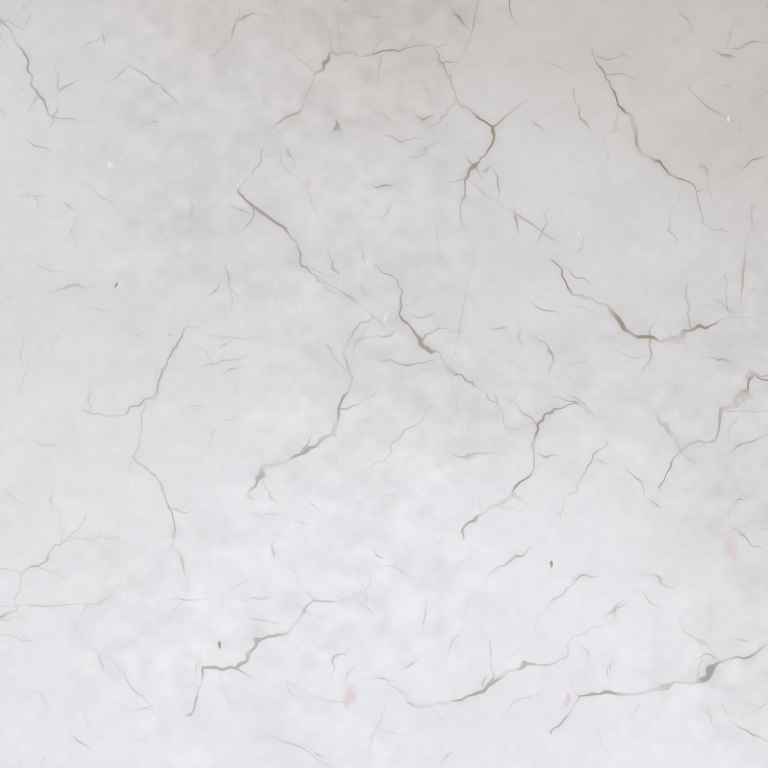
This texture is drawn by a WebGL 1 fragment shader. Its source:

```glsl
precision highp float;
// Draws worn pale plaster with branching cracks, hairlines and small stains.
uniform vec2 u_resolution;

const vec3 BRIGHT = vec3(0.908, 0.906, 0.921);
const vec3 MIDTONE = vec3(0.837, 0.828, 0.835);
const vec3 SHADE = vec3(0.772, 0.756, 0.738);
const float STEP_LENGTH = 0.040;
const float SOFTNESS = 0.0011;

float hash(vec2 p) { return fract(sin(dot(p, vec2(127.1, 311.7))) * 43758.5453); }
vec2 hash2(vec2 p) { return vec2(hash(p), hash(p + 37.3)); }
vec2 heading(float angle) { return vec2(cos(angle), sin(angle)); }

float noise(vec2 p) {
  vec2 i = floor(p), f = fract(p);
  f = f * f * (3.0 - 2.0 * f);
  return mix(mix(hash(i), hash(i + vec2(1.0, 0.0)), f.x),
             mix(hash(i + vec2(0.0, 1.0)), hash(i + 1.0), f.x), f.y);
}
vec2 wobble(vec2 p) { return vec2(noise(p), noise(p + 50.0)) - 0.5; }

// Layered noise centred on zero
float fbm(vec2 p) {
  float sum = -0.47, gain = 0.5;
  for (int i = 0; i < 4; i++) {
    sum += gain * noise(p);
    p = p * 2.03 + 17.1;
    gain *= 0.5;
  }
  return sum;
}

// Soft segment with a dusty halo; half width runs from w0 to w1
float stroke(vec2 p, vec2 a, vec2 b, float w0, float w1, float pixel) {
  vec2 d = b - a;
  float t = clamp(dot(p - a, d) / dot(d, d), 0.0, 1.0);
  float w = mix(w0, w1, t), blur = max(pixel, SOFTNESS);
  float gap = length(p - a - d * t);
  float core = min(1.0, w / blur + 0.1) * (1.0 - smoothstep(w - 0.5 * blur, w + blur, gap));
  return max(core, 0.20 * exp(-gap / (3.0 * w)));
}

// A wandering crack that tapers and throws off side branches
float crack(vec2 p, vec2 a, float angle, float width, float seed, float pixel) {
  float cover = 0.0;
  for (int i = 0; i < 7; i++) {
    float k = float(i);
    vec2 r = hash2(vec2(seed, k + 3.0));
    float turn = angle + (r.x - 0.5) * 1.7;
    vec2 b = a + heading(turn) * STEP_LENGTH * (0.6 + 0.8 * r.y);
    float w0 = width * (1.0 - abs(k - 3.0) / 5.0);
    float w1 = width * (1.0 - abs(k - 2.0) / 5.0);
    cover = max(cover, stroke(p, a, b, w0, w1, pixel));
    if (hash(vec2(k, seed + 9.0)) > 0.5) {
      float side = (r.y > 0.5 ? 1.0 : -1.0) * (0.7 + 0.6 * r.x);
      vec2 tip = b + heading(turn + side) * STEP_LENGTH * (0.5 + r.x);
      cover = max(cover, 0.8 * stroke(p, b, tip, 0.7 * w1, 0.2 * width, pixel));
    }
    a = b;
  }
  return cover;
}

// Main cracks, one per cell of a jittered four by four layout
float crackNetwork(vec2 p, float pixel) {
  float cover = 0.0;
  for (int i = 0; i < 16; i++) {
    float k = float(i);
    vec2 r = hash2(vec2(k, 5.7)), s = hash2(vec2(k, 8.1));
    vec2 center = (vec2(mod(k, 4.0), floor(k / 4.0)) + 0.1 + 0.8 * r) / 4.0;
    float angle = (s.y > 0.5 ? 0.85 : -0.95) + (s.x - 0.5) * 1.1;
    float width = mix(0.0013, 0.0023, hash(vec2(k, 6.4)));
    vec2 start = center - heading(angle) * STEP_LENGTH * 3.0;
    if (distance(p, center) < 0.30) cover = max(cover, crack(p, start, angle, width, k + 1.0, pixel));
  }
  return cover;
}

// Bent faint scratches scattered over a grid
float hairlines(vec2 p, float cells, float density, float seed, float pixel) {
  float cover = 0.0;
  for (int i = 0; i < 9; i++) {
    vec2 cell = floor(p * cells) + vec2(mod(float(i), 3.0), floor(float(i) / 3.0)) - 1.0;
    vec2 r = hash2(cell + seed), q = hash2(cell + seed + 71.9);
    vec2 a = (cell + r) / cells;
    vec2 arm = heading(q.x * 6.283) * (0.15 + 0.35 * r.y) / cells;
    vec2 end = a + arm + vec2(-arm.y, arm.x) * (r.x - 0.5);
    float line = max(stroke(p, a - arm, a, 0.0003, 0.0011, pixel), stroke(p, a, end, 0.0011, 0.0003, pixel));
    cover = max(cover, line * step(q.y, density) * (0.4 + 0.6 * r.x));
  }
  return cover;
}

// Small ragged flake in a few of the grid cells
float flakes(vec2 p, float cells, float density, float radius, float seed) {
  vec2 cell = floor(p * cells), r = hash2(cell + seed);
  vec2 d = p + wobble(p * 120.0) * radius - (cell + 0.25 + 0.5 * r) / cells;
  float size = radius * (0.4 + 0.8 * r.x);
  float shape = 1.0 - smoothstep(0.4 * size, 1.2 * size, length(d * vec2(1.2, 0.7)));
  return shape * step(hash(cell + seed + 4.4), density);
}

// Light falling off towards the upper right, with scuffed bright patches
vec3 wall(vec2 p) {
  float cloud = fbm(p * 4.0), fine = fbm(p * vec2(42.0, 50.0) + 4.0);
  float dim = 0.72 * p.y + 0.30 * p.x + 0.28 * smoothstep(0.45, 0.0, p.x) * (1.0 - p.y);
  dim += cloud * 0.25 - 0.12 * smoothstep(0.5, 0.0, distance(p, vec2(0.58, 0.25)));
  vec3 color = mix(BRIGHT, MIDTONE, smoothstep(0.20, 0.70, dim));
  color = mix(color, SHADE, smoothstep(0.67, 0.96, dim));
  color += 0.08 * fine * smoothstep(-0.07, 0.18, cloud + 0.15 * (1.0 - p.y));
  color += 0.030 * fbm(p * 75.0) + 0.035 * fbm(p * vec2(11.0, 15.0) + 31.0);
  return color + 0.010 * (noise(p * 240.0) - 0.5);
}

void main() {
  float pixel = 1.0 / min(u_resolution.x, u_resolution.y);
  vec2 p = gl_FragCoord.xy * pixel;
  vec3 color = wall(p);
  // Ragged, interrupted cracks, browner towards the upper right
  vec2 q = p + wobble(p * 28.0) * 0.018 + wobble(p * 100.0 + 9.0) * 0.006;
  float wear = 0.25 + 0.75 * smoothstep(0.2, 0.7, noise(p * 38.0 + 13.0));
  vec3 tint = mix(vec3(0.69, 0.68, 0.67), vec3(0.55, 0.51, 0.44), smoothstep(0.5, 1.6, p.x + p.y));
  color = mix(color, tint, 0.80 * wear * crackNetwork(q, pixel));
  float fine = max(hairlines(q, 9.0, 0.70, 3.0, pixel), hairlines(q, 18.0, 0.45, 21.0, pixel));
  fine = max(fine, hairlines(p + 0.3 * (q - p), 3.5, 0.45, 40.0, pixel));
  color = mix(color, tint, 0.66 * wear * fine);
  // Brown flecks, pale chips and pink stains
  color = mix(color, vec3(0.56, 0.51, 0.44), 0.7 * flakes(p, 9.0, 0.06, 0.0045, 12.0));
  color = mix(color, vec3(0.93, 0.92, 0.88), 0.7 * flakes(p, 11.0, 0.07, 0.0045, 31.0));
  color = mix(color, vec3(0.86, 0.77, 0.79), 0.5 * flakes(p, 6.0, 0.08, 0.0100, 55.0));
  gl_FragColor = vec4(color, 1.0);
}
```
